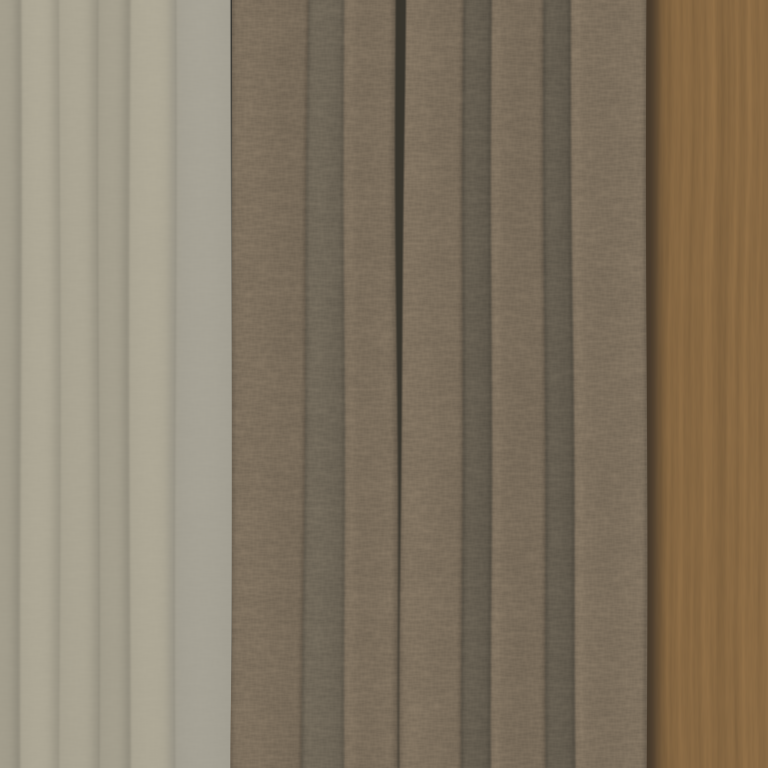
Write a WebGL 2 fragment shader that draws this texture.

```glsl
#version 300 es
precision highp float;
uniform vec2 u_resolution;
out vec4 fragColor;

#define SHEER vec3(0.665, 0.642, 0.572)
#define LINEN vec3(0.485, 0.432, 0.362)
#define RECESS vec3(0.392, 0.362, 0.310)
#define GAP vec3(0.205, 0.195, 0.165)
#define WOOD vec3(0.540, 0.417, 0.268)
#define SHADE vec3(0.270, 0.220, 0.165)
#define SHEER_EDGE 0.302
#define LINEN_EDGE 0.842
#define WEAVE 0.17
#define GRAIN 0.055

const float sheerSeam[7] = float[](-0.03, 0.026, 0.076, 0.127, 0.168, 0.227, 0.302);
const float sheerTone[6] = float[](0.955, 1.015, 1.0, 0.962, 1.015, 0.985);
// Recessed folds: left and right at the bottom, left and right at the top
const vec4 recess[3] = vec4[](
    vec4(0.393, 0.449, 0.401, 0.448),
    vec4(0.601, 0.640, 0.603, 0.640),
    vec4(0.711, 0.750, 0.707, 0.743));

vec2 hash2(vec2 p) {
    vec3 q = fract(p.xyx * vec3(0.1031, 0.1030, 0.0973));
    q += dot(q, q.yzx + 33.33);
    return fract((q.xx + q.yz) * q.zy);
}

// Distance to the nearest cell point, roughly centred on zero
float cells(vec2 p) {
    vec2 cell = floor(p), f = p - cell;
    float nearest = 2.0;
    for (int j = -1; j <= 1; j++)
        for (int i = -1; i <= 1; i++) {
            vec2 o = vec2(i, j);
            vec2 d = o + hash2(cell + o) - f;
            nearest = min(nearest, dot(d, d));
        }
    return sqrt(nearest) - 0.46;
}

float band(float x, float a, float b, float soft) {
    return smoothstep(a - soft, a + soft, x) - smoothstep(b - soft, b + soft, x);
}

float bump(float x, float centre, float width) {
    float d = (x - centre) / width;
    return exp(-d * d);
}

// Crossed threads with slubs and broad uneven patches
float weave(vec2 p) {
    float weft = cells(p * vec2(65.0, 290.0));
    float warp = cells(p * vec2(260.0, 75.0) + 17.0);
    float slub = cells(p * vec2(16.0, 110.0) + 41.0);
    float patches = cells(p * vec2(13.0, 19.0) + 73.0);
    return 0.50 * weft + 0.32 * warp + 0.26 * slub + 0.16 * patches;
}

vec3 sheerCurtain(vec2 p, float px) {
    float x = p.x + 0.0012 * sin(p.y * 5.0 + p.x * 30.0);
    float tone = 0.0, crease = 0.0;
    for (int i = 0; i < 6; i++) {
        float a = sheerSeam[i], b = sheerSeam[i + 1];
        float t = clamp((x - a) / (b - a), 0.0, 1.0);
        float roundness = 0.985 + 0.025 * sin(3.14159 * t);
        tone += band(x, a, b, 0.0015 + px) * sheerTone[i] * roundness;
        if (i > 0) {
            float reach = x < a ? 0.009 : 0.0025;
            crease += 0.075 * bump(x, a, reach);
        }
    }
    vec3 col = SHEER * (tone - crease);
    col = mix(col, col * vec3(0.985, 0.995, 1.025), smoothstep(0.21, 0.24, x));
    return col * (1.0 + 0.022 * weave(p)) * (0.99 + 0.015 * p.y);
}

vec3 linenCurtain(vec2 p, float px) {
    vec3 col = LINEN;
    float x = p.x + 0.0008 * sin(p.y * 9.0 + 1.0);
    // Broad rounding across the folds
    col *= 1.0 + 0.018 * sin(x * 61.0 + 0.5) + 0.015 * sin(x * 23.0 + 2.0);
    for (int i = 0; i < 3; i++) {
        vec2 e = mix(recess[i].xy, recess[i].zw, p.y);
        float t = (x - e.x) / (e.y - e.x);
        vec3 inner = RECESS * (i == 0 ? 1.10 : 0.99);
        inner *= 1.03 - 0.07 * smoothstep(0.3, 1.0, t);
        col = mix(col, inner, band(x, e.x, e.y, 0.0014 + px));
        col *= 1.0 - 0.14 * bump(x, e.x, 0.004) - 0.08 * bump(x, e.y - 0.002, 0.003);
        col *= 1.0 + 0.035 * bump(x, e.y + 0.008, 0.006);
    }
    col *= 1.0 + WEAVE * weave(p);
    // Tapering slit between the two panels
    float slit = 0.5195 + 0.002 * smoothstep(0.4, 1.0, p.y);
    float halfWidth = mix(0.0012, 0.0068, smoothstep(0.15, 1.0, p.y));
    float opening = band(x, slit - halfWidth, slit + halfWidth, 0.0012 + px);
    col *= 1.0 - 0.16 * bump(x, slit - halfWidth, 0.006);
    col = mix(col, GAP, opening * mix(0.55, 0.95, smoothstep(0.0, 0.5, p.y)));
    col *= 1.0 - 0.10 * bump(x, SHEER_EDGE, 0.004);
    return col * (1.0 - 0.15 * bump(x, LINEN_EDGE, 0.004));
}

vec3 woodPanel(vec2 p) {
    float x = p.x + 0.003 * sin(p.y * 4.0 + 0.7) + 0.001 * sin(p.y * 13.0);
    float grain = 0.4 * sin(x * 150.0 + 1.2 * sin(p.y * 2.5));
    grain += 0.35 * sin(x * 390.0 + sin(p.y * 5.0)) + 0.2 * sin(x * 820.0 + 2.0);
    grain += 0.7 * cells(p * vec2(190.0, 9.0)) + 0.5 * cells(p * vec2(330.0, 32.0));
    float streaks = bump(x, 0.938, 0.006) + 0.7 * bump(x, 0.964, 0.005);
    vec3 col = WOOD * (1.0 + GRAIN * grain - 0.075 * streaks);
    // Shadow cast by the curtain
    float d = max(p.x - LINEN_EDGE, 0.0);
    col *= 1.0 - 0.13 * exp(-d / 0.035);
    return mix(col, SHADE, 0.95 * (1.0 - smoothstep(0.002, 0.026, d)));
}

void main() {
    vec2 p = gl_FragCoord.xy / u_resolution;
    float px = 0.7 / u_resolution.x;
    float sheerEdge = SHEER_EDGE - 0.002 * (1.0 - smoothstep(0.0, 0.2, p.y));
    float linenEdge = LINEN_EDGE + 0.001 * sin(p.y * 6.0);
    vec3 col = sheerCurtain(p, px);
    col = mix(col, linenCurtain(p, px), smoothstep(-px, px, p.x - sheerEdge));
    col = mix(col, woodPanel(p), smoothstep(-px, px, p.x - linenEdge));
    fragColor = vec4(col, 1.0);
}
```
